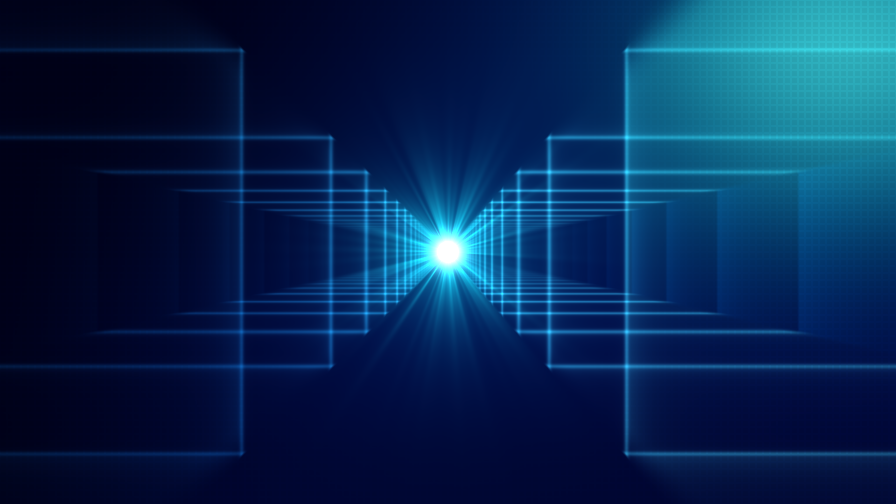
Give the GLSL for this background, as a WebGL 1 fragment shader.

```glsl
precision highp float;

uniform vec2 u_resolution;

#define FRAMES 18
#define NEAR_HEIGHT 0.4
#define DEPTH_STEP 0.765
#define LEFT_SLOPE 1.023
#define RIGHT_SLOPE 0.885
#define OUTER_SLOPE 4.4
#define LINE_WIDTH 0.0044
#define LINE_GAIN 0.72
#define CORNER_GAIN 0.64
#define STAR_REACH 0.06
#define GRID_CELLS 72.0

const float TAU = 6.2831853;
const vec3 INK = vec3(0.0, 0.0, 0.085);
const vec3 NAVY = vec3(0.0, 0.025, 0.25);
const vec3 BLUE = vec3(0.04, 0.36, 0.58);
const vec3 TEAL = vec3(0.24, 0.72, 0.66);
const vec3 CYAN = vec3(0.12, 0.95, 0.82);

float hash(float n) {
  return fract(sin(n * 127.1) * 43758.5453);
}

// Value noise around a circle, with a whole number of cells
float ringNoise(float turn, float cells) {
  float t = fract(turn) * cells;
  float i = floor(t);
  float f = smoothstep(0.0, 1.0, t - i);
  return mix(hash(i + cells), hash(mod(i + 1.0, cells) + cells), f);
}

// Line light: x is the sharp core, y the glow spilling outward
vec2 beam(float d, float gap) {
  float w = clamp(0.1 * gap, 0.0024, LINE_WIDTH);
  float outside = smoothstep(-w, w, d);
  float spill = 0.42 * exp(-max(d, 0.0) / (0.1 * gap))
              + 0.09 * exp(-max(d, 0.0) / (0.5 * gap));
  float inside = 0.14 * exp(min(d, 0.0) / 0.01);
  return vec2(0.8 * exp(-d * d / (w * w)), mix(inside, spill, outside));
}

// Nested brackets: x holds the bright edges, y the faint outer walls
vec2 corridor(vec2 p, float slope) {
  vec2 a = abs(p);
  float side = a.x - slope * a.y;
  float sharp = smoothstep(-0.008, 0.0, side);
  float soft = smoothstep(-0.01, 0.01 + 0.16 * a.x, side + 0.02 * a.x);
  float shelf = smoothstep(-0.02, 0.03, OUTER_SLOPE * a.y - a.x);
  vec2 bars = vec2(0.0);
  vec2 posts = vec2(0.0);
  float walls = 0.0;
  for (int i = 0; i < FRAMES; i++) {
    float depth = 1.0 + DEPTH_STEP * float(i);
    float h = NEAR_HEIGHT / depth;
    float gap = h * DEPTH_STEP / depth;
    float gain = smoothstep(0.0, 0.016, gap);
    bars += gain * beam(a.y - h, gap);
    posts += gain * beam(a.x - slope * h, slope * gap);
    float d = a.x - OUTER_SLOPE * h;
    walls += gain * smoothstep(-0.003, 0.003, d) * exp(-max(d, 0.0) / (2.0 * gap));
  }
  vec2 light = bars * shelf * exp(-0.7 * a.x) + posts * 0.85;
  return vec2(dot(light, vec2(sharp, soft)), walls * (1.0 - shelf));
}

// Corner light, caught more strongly by the nearest right panel
float cornerLight(vec2 p) {
  vec2 d = p - vec2(0.8, 0.42);
  float edge = RIGHT_SLOPE * NEAR_HEIGHT;
  float panel = smoothstep(edge - 0.006, edge + 0.006, p.x);
  panel *= smoothstep(-0.05, 0.1, p.x - RIGHT_SLOPE * abs(p.y));
  return exp(-d.x * d.x / 0.27 - d.y * d.y / 0.13) * mix(0.5, 1.0, panel);
}

vec3 backdrop(vec2 p, float corner) {
  vec3 col = mix(INK, NAVY, smoothstep(-0.95, 0.1, p.x - 0.6 * p.y));
  col *= 1.0 - 0.25 * smoothstep(0.1, 0.5, -p.y);
  col += CORNER_GAIN * corner * vec3(0.28 * corner, 1.0, 0.72);
  return col + vec3(0.0, 0.13, 0.18) * exp(-length(p) / 0.17);
}

vec3 star(vec2 p) {
  float r = length(p);
  float turn = atan(p.y, p.x + 1e-5) / TAU;
  float rays = 0.5 * ringNoise(turn, 46.0) + 0.5 * ringNoise(turn, 113.0);
  rays *= rays;
  float core = 1.5 * exp(-r * r / 0.0009);
  float halo = 0.8 * exp(-r / STAR_REACH);
  float streaks = 1.4 * rays * exp(-r / (STAR_REACH * 1.25));
  return vec3(core) + CYAN * (halo + streaks * smoothstep(0.0, 0.05, r));
}

// Faint woven grid, strongest toward the edges
float gridLines(vec2 p) {
  vec2 cell = abs(fract(p * GRID_CELLS) - 0.5);
  vec2 threads = smoothstep(0.25, 0.5, cell);
  return max(threads.x, threads.y) * smoothstep(0.25, 0.8, length(p));
}

void main() {
  vec2 p = (gl_FragCoord.xy - 0.5 * u_resolution) / u_resolution.y;
  float slope = p.x < 0.0 ? LEFT_SLOPE : RIGHT_SLOPE;
  float corner = cornerLight(p);
  float sideLight = smoothstep(-0.8, 0.75, p.x + 0.35 * p.y);
  float centerLight = exp(-length(p) / 0.22);

  // Corridor over the lit backdrop
  vec3 col = backdrop(p, corner);
  vec2 lines = corridor(p, slope);
  vec3 tint = mix(BLUE, TEAL, clamp(0.8 * sideLight + 0.4 * centerLight, 0.0, 1.0));
  float gain = LINE_GAIN * (0.6 + 0.35 * sideLight + 0.15 * centerLight);
  col += tint * lines.x * gain * (1.0 - 0.55 * corner);
  col += vec3(0.0, 0.06, 0.1) * lines.y * (0.2 + 0.8 * sideLight);

  // Surface grid and central flare
  col *= 1.0 + 0.07 * gridLines(p);
  col += star(p);
  gl_FragColor = vec4(clamp(col, 0.0, 1.0), 1.0);
}
```
